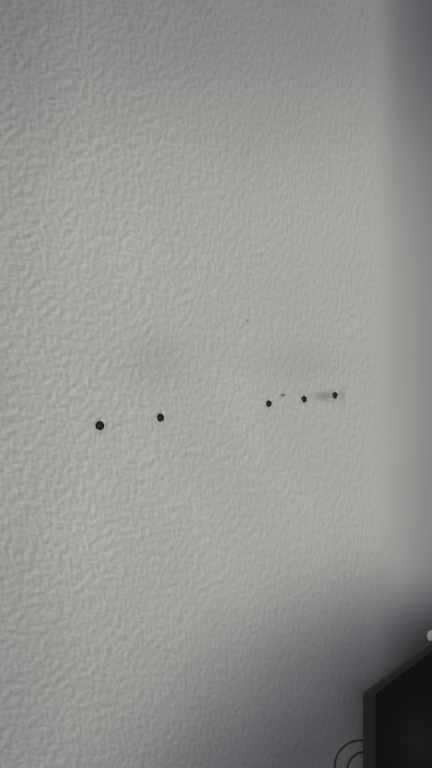
Reproduce this texture procedurally as a Shadertoy shader.

```glsl
// A dim stippled plaster wall with a sloping row of drill holes and a dark screen in the corner.
// Soft gradients give the light, embossed gradient noise gives the plaster,
// and distance functions place the holes, cables and screen. One unit is the canvas height.

vec2 hashGradient(vec2 cell) {
    vec3 h = fract(cell.xyx * vec3(0.1031, 0.1030, 0.0973));
    h += dot(h, h.yzx + 33.33);
    float angle = 6.2832 * fract((h.x + h.y) * h.z);
    return vec2(cos(angle), sin(angle));
}

float gradientNoise(vec2 p) {
    vec2 i = floor(p), f = fract(p);
    vec2 u = f * f * f * (f * (f * 6.0 - 15.0) + 10.0);
    vec2 e = vec2(1, 0);
    float low = mix(dot(hashGradient(i), f), dot(hashGradient(i + e), f - e), u.x);
    float high = mix(dot(hashGradient(i + e.yx), f - e.yx), dot(hashGradient(i + 1.0), f - 1.0), u.x);
    return mix(low, high, u.y);
}

float plasterHeight(vec2 q) {
    return gradientNoise(q + 0.8 * gradientNoise(q * 0.4)) + 0.5 * gradientNoise(q * 1.9 + 17.0);
}

// Soft elliptical spot, 1 at its centre
float spot(vec2 p, vec2 radius) {
    p /= radius;
    return exp(-dot(p, p));
}

float ring(vec2 p, float radius, float halfWidth, float px) {
    return 1.0 - smoothstep(-px, px, abs(length(p) - radius) - halfWidth);
}

float wallLight(vec2 p) {
    float light = 0.652;
    light -= 0.13 * pow(smoothstep(0.62, 1.02, p.y), 1.6);
    light -= 0.07 * smoothstep(0.35, 0.0, p.y);
    light -= 0.035 * smoothstep(0.12, 0.0, p.x);

    // Diagonal shadow rising to the lower right
    float depth = dot(p - vec2(0.34, 0.135), vec2(0.74, -0.67));
    float shadow = smoothstep(-0.13, 0.16, depth) * smoothstep(0.36, 0.14, p.y);
    float sideWall = smoothstep(0.485, 0.525, p.x);
    light -= shadow * mix(0.27, 0.07, sideWall);

    // The adjoining wall turns away from the light
    light -= sideWall * (0.045 + 0.05 * smoothstep(0.5, 1.0, p.y));
    light -= 0.07 * smoothstep(0.51, 0.57, p.x);
    light -= 0.20 * sideWall * smoothstep(0.27, 0.15, p.y);
    return light;
}

void mainImage(out vec4 fragColor, in vec2 fragCoord) {
    vec2 p = fragCoord / iResolution.y;
    float px = 1.0 / iResolution.y;

    float light = wallLight(p);

    // Plaster stipple, finer and fainter toward the far side
    vec2 q = vec2(p.x * (100.0 + 130.0 * p.x), p.y * 112.0 + p.x * 14.0);
    float relief = plasterHeight(q) - plasterHeight(q + vec2(0.4, -0.3));
    light += relief * mix(0.062, 0.032, smoothstep(0.0, 0.45, p.x))
           * smoothstep(0.53, 0.46, p.x) * light / 0.64;
    light += 0.012 * gradientNoise(p * vec2(14.0, 9.0));

    // Rubbed smudges and small scuffs
    light -= 0.035 * spot(p - vec2(0.198, 0.53), vec2(0.05, 0.035));
    light -= 0.025 * spot(p - vec2(0.39, 0.525), vec2(0.06, 0.025));
    light -= 0.13 * spot(p - vec2(0.423, 0.484), vec2(0.013, 0.006));
    light -= 0.06 * spot(p - vec2(0.446, 0.484), vec2(0.004, 0.012));
    light -= 0.28 * spot(p - vec2(0.3685, 0.4855), vec2(0.003, 0.0016));
    light -= 0.12 * spot(p - vec2(0.322, 0.583), vec2(0.0025, 0.002));

    // Slightly cool in the dark, neutral warm in the light
    vec3 color = light * mix(vec3(0.98, 1.0, 1.03), vec3(1.0, 1.0, 0.982), smoothstep(0.35, 0.62, light));

    // Drill holes on a sloping line: x and radius
    vec2 holes[5] = vec2[5](vec2(0.130, 0.0059), vec2(0.209, 0.0050), vec2(0.350, 0.0041),
                            vec2(0.396, 0.0041), vec2(0.436, 0.0040));
    for (int i = 0; i < 5; i++) {
        float radius = holes[i].y;
        vec2 d = p - vec2(holes[i].x, 0.446 + 0.129 * (holes[i].x - 0.130));
        d.x *= 1.0 + 0.8 * holes[i].x;
        float wobble = 0.0012 * gradientNoise(d * 300.0 + float(i) * 7.0);
        float edge = length(d) - radius + wobble;
        color *= 1.0 - 0.13 * spot(d, vec2(radius * 1.6));
        color += 0.10 * spot(d - radius * vec2(0.8, 1.3), vec2(radius * 0.45));
        color = mix(color, vec3(0.12, 0.12, 0.11), 1.0 - smoothstep(-px, px, edge));
        color += 0.14 * spot(d + radius * vec2(0.2, 0.1), vec2(radius * 0.3));
    }

    // Cables looping up beside the screen
    float cables = max(ring(p - vec2(0.470, 0.002), 0.034, 0.0013, px),
                       ring((p - vec2(0.474, -0.008)) * vec2(1.0, 0.8), 0.023, 0.0012, px));
    color = mix(color, vec3(0.11), 0.85 * cables);

    // Pale fitting at the right edge
    float fitting = length((p - vec2(0.562, 0.172)) * vec2(1.0, 0.8)) - 0.006;
    color = mix(color, vec3(0.62, 0.62, 0.60), 1.0 - smoothstep(-px, px, fitting));

    // Screen: slanted top edge, lit rim, side face and dark panel
    float top = 0.099 + 0.755 * (p.x - 0.4727) - p.y;
    float inside = min(p.x - 0.4727, top * 0.8);
    color *= 1.0 - 0.28 * exp(-max(-inside, 0.0) / 0.018);
    float panel = smoothstep(-px, px, min(p.x - 0.489, top * 0.8 - 0.012));
    vec3 screen = mix(vec3(0.125, 0.13, 0.135), vec3(0.07, 0.07, 0.078), panel);
    screen += 0.10 * exp(-max(top, 0.0) / 0.003);
    screen += 0.035 * panel * spot(p - vec2(0.545, 0.035), vec2(0.03, 0.04));
    color = mix(color, screen, smoothstep(-px, px, inside));

    fragColor = vec4(clamp(color, 0.0, 1.0), 1.0);
}
```
